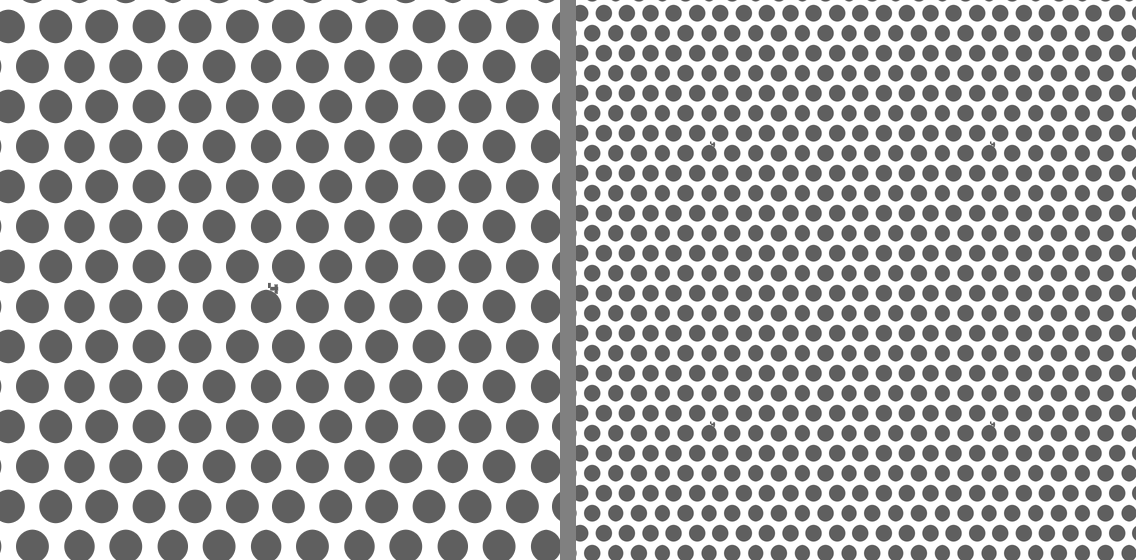
Left: one tile. Right: repeated 2 by 2.
A WebGL 1 fragment shader for this pattern:

```glsl
precision highp float;
// Staggered grey dots on white, 12 across and 14 down, with one small ink blot.

uniform vec2 u_resolution;

// Overlap of two equal discs, each pushed sideways by shift
float lens(vec2 p, float radius, float shift) {
  return length(vec2(abs(p.x) + shift, p.y)) - radius;
}

float box(vec2 p, vec2 halfSize) {
  vec2 d = abs(p) - halfSize;
  return length(max(d, 0.0)) + min(max(d.x, d.y), 0.0);
}

// Lengths are in column pitches
float dots(vec2 uv) {
  float y = uv.y * 14.0 - 0.339;
  float row = floor(y + 0.5);
  float oddRow = mod(row, 2.0);

  float x = uv.x * 12.0 - mix(0.695, 0.18, oddRow);
  float column = floor(x + 0.5);
  float oddColumn = mod(column, 2.0);

  // Odd columns sit slightly right; in even rows they are also narrower
  float nudge = oddColumn * mix(0.008, 0.014, oddRow);
  float shift = mix(0.008, 0.034, oddColumn * (1.0 - oddRow));
  vec2 p = vec2(x - column - nudge, (y - row) * 12.0 / 14.0);
  return lens(p, 0.36, shift);
}

// Ragged speck above one dot near the centre
float blot(vec2 p) {
  float stem = box(p - vec2(5.773, 5.883), vec2(0.03, 0.055));
  float bar = box(p - vec2(5.875, 5.813), vec2(0.086, 0.04));
  float drip = box(p - vec2(5.917, 5.805), vec2(0.035, 0.1));
  return min(stem, min(bar, drip));
}

void main() {
  vec2 uv = gl_FragCoord.xy / u_resolution;
  float pixel = 12.0 / min(u_resolution.x, u_resolution.y);

  float d = min(dots(uv), blot(uv * 12.0));
  float ink = clamp(0.5 - d / pixel, 0.0, 1.0);
  gl_FragColor = vec4(mix(vec3(1.0), vec3(0.373), ink), 1.0);
}
```
